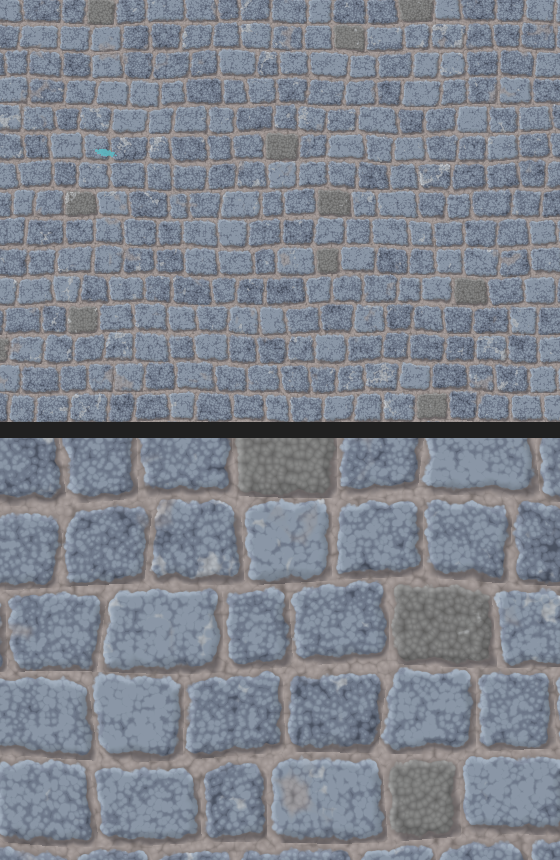
Top, the full canvas; bottom, a detail of the centre.
This texture is drawn by a Shadertoy shader. Its source:

```glsl
// Weathered blue-grey granite setts laid in uneven rows with sandy joints.
const float ROWS = 14.85;          // rows over the canvas height
const float ROW_STRETCH = 0.75;    // rows grow taller toward the bottom
const float STONE_PITCH = 1.1;     // mean stone length, in row heights
const float LENGTH_JITTER = 0.36;  // spread of the vertical joints
const float JOINT_TILT = 0.14;     // lean of the vertical joints
const float JOINT_HALF = 0.065;    // half the joint width
const float CORNER = 0.12;         // corner radius
const float ROUGHNESS = 0.09;      // chipping of the stone outline
const float WARM_SHARE = 0.03;     // share of brownish stones
const vec2 LIGHT_SHIFT = vec2(-0.04, 0.07);

const vec3 STONE_DARK = vec3(0.29, 0.32, 0.38);
const vec3 STONE_MID = vec3(0.43, 0.47, 0.54);
const vec3 STONE_LIGHT = vec3(0.54, 0.59, 0.65);
const vec3 STONE_WARM = vec3(0.46, 0.45, 0.43);
const vec3 DUST = vec3(0.68, 0.69, 0.70);
const vec3 SAND = vec3(0.62, 0.585, 0.575);
const vec3 SAND_DARK = vec3(0.46, 0.43, 0.42);
const vec3 SHADOW = vec3(0.25, 0.24, 0.26);
const vec3 PAINT = vec3(0.36, 0.73, 0.77);
const vec2 PAINT_POS = vec2(0.25, 0.638);  // in canvas heights

float hash(vec2 p) {
    vec3 q = fract(p.xyx * vec3(0.1031, 0.1030, 0.0973));
    q += dot(q, q.yzx + 33.33);
    return fract((q.x + q.y) * q.z);
}

// Distance to the nearest scattered point.
float cellular(vec2 p) {
    vec2 base = floor(p);
    float nearest = 4.0;
    for (int y = -1; y <= 1; y++)
    for (int x = -1; x <= 1; x++) {
        vec2 c = base + vec2(x, y);
        vec2 d = c + vec2(hash(c + 17.3), hash(c + 71.9)) - p;
        nearest = min(nearest, dot(d, d));
    }
    return sqrt(nearest);
}

float blotches(vec2 p) {
    return 0.5 * cellular(p) + 0.3 * cellular(p * 2.3 + 5.0) + 0.2 * cellular(p * 5.1 + 9.0);
}

// Position of vertical joint i in a row; y runs from -0.5 to 0.5.
float jointX(float i, float row, float y) {
    vec2 id = vec2(i, row + 40.0);
    float shift = (hash(id) - 0.5) * LENGTH_JITTER + hash(vec2(row, 7.0));
    return (i + shift) * STONE_PITCH + (hash(id + 31.0) - 0.5) * JOINT_TILT * y * 2.0;
}

// Signed distance to the stone between joints left and right.
float stoneDistance(vec2 p, float left, float right, vec2 id) {
    float lean = (hash(id + 3.1) - 0.5) * 0.1;
    float h = 0.5 - JOINT_HALF - 0.05 * hash(id + 8.7);
    vec2 center = vec2(0.5 * (left + right), (hash(id + 5.5) - 0.5) * 0.05);
    vec2 d = p - center;
    d.y += lean * d.x;
    vec2 q = abs(d) - vec2(0.5 * (right - left) - JOINT_HALF, h) + CORNER;
    return length(max(q, 0.0)) + min(max(q.x, q.y), 0.0) - CORNER;
}

void mainImage(out vec4 fragColor, in vec2 fragCoord) {
    vec2 uv = fragCoord / iResolution.y;
    float soft = 1.2 * ROWS / iResolution.y;

    // Gently wavy courses
    vec2 p = uv * ROWS;
    p.y = uv.y * (ROWS - ROW_STRETCH + ROW_STRETCH * uv.y);
    p.y += 0.05 * sin(p.x * 0.7 + p.y * 0.4) + 0.03 * sin(p.x * 1.9 - p.y * 1.3);
    float row = floor(p.y);
    vec2 local = vec2(p.x, p.y - row - 0.5);

    // Stone that holds this point
    float i = floor(p.x / STONE_PITCH - hash(vec2(row, 7.0)));
    if (local.x < jointX(i, row, local.y)) i -= 1.0;
    else if (local.x > jointX(i + 1.0, row, local.y)) i += 1.0;
    float left = jointX(i, row, local.y);
    float right = jointX(i + 1.0, row, local.y);
    vec2 id = vec2(i, row) + 100.0;

    // Grain and outline
    float grain = cellular(p * 13.0);
    float mottle = blotches(p * 3.1 + id * 3.7);
    float rough = (cellular(p * 4.3 + 2.0) - 0.5) * ROUGHNESS + (grain - 0.5) * 0.03;
    float dist = stoneDistance(local, left, right, id) + rough;
    float castDist = stoneDistance(local + LIGHT_SHIFT, left, right, id) + rough;

    // Sandy joint with grit and cast shadow
    float grit = cellular(p * 9.0 + 4.0);
    vec3 sand = mix(SAND, SAND_DARK, smoothstep(0.45, 0.95, grit) * 0.8);
    sand += 0.10 * (0.5 - grain);
    vec3 joint = mix(sand, SHADOW, 0.6 * smoothstep(0.05, -0.05, castDist));
    joint = mix(joint, SAND_DARK, 0.45 * smoothstep(0.06, 0.0, dist));

    // Granite face: tone per stone, speckle, dust, rare brown stones
    float tone = hash(id + 12.0);
    float speckle = 0.5 + 0.9 * (grain - 0.5) + 1.3 * (mottle - 0.5) + 0.45 * (tone - 0.5);
    vec3 stone = mix(STONE_LIGHT, STONE_MID, smoothstep(0.1, 0.6, speckle));
    stone = mix(stone, STONE_DARK, smoothstep(0.6, 1.15, speckle));
    stone = mix(stone, STONE_WARM + 0.15 * (0.5 - grain), 0.8 * step(hash(id + 23.0), WARM_SHARE));
    float dustLevel = mix(0.47, 0.74, sqrt(hash(id + 44.0)));
    float dust = smoothstep(dustLevel, dustLevel + 0.12, blotches(p * 1.9 + id * 1.3 + 6.0));
    stone = mix(stone, DUST + 0.16 * (0.5 - grain), 0.75 * dust);
    stone += 0.10 * smoothstep(-0.09, -0.02, dist) * smoothstep(-0.02, 0.05, castDist - dist + 0.02);
    stone *= 1.0 - 0.16 * smoothstep(0.02, -0.05, castDist - dist) * smoothstep(-0.12, 0.0, dist);

    // Sand smeared over a few stones
    float smear = smoothstep(0.62, 0.76, blotches(p * 0.7 + 3.0));
    stone = mix(stone, sand, 0.65 * smear);
    vec3 color = mix(joint, stone, smoothstep(soft, -soft, dist));

    // Small stroke of paint
    vec2 stroke = (uv - PAINT_POS) * ROWS;
    stroke.y += 0.2 * stroke.x;
    float paintDist = length(stroke * vec2(1.0, 3.0)) - 0.34 + 0.2 * (grain - 0.5);
    color = mix(color, PAINT, 0.85 * smoothstep(soft, -soft, paintDist));
    fragColor = vec4(clamp(color, 0.0, 1.0), 1.0);
}
```
